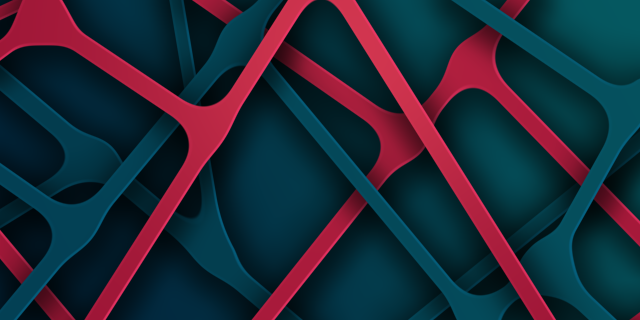
Give the GLSL for this background, as a Shadertoy shader.

```glsl
// Four stacked sheets of crossing paper-cut struts, teal and crimson in turn.
// Each sheet is a smooth union of capsules, so its joints get round fillets;
// it drops a soft shadow on the sheets below and has a thin lit rim.

float strut(vec2 p, vec2 a, vec2 b, float halfWidth) {
    vec2 pa = p - a, ba = b - a;
    return length(pa - ba * clamp(dot(pa, ba) / dot(ba, ba), 0.0, 1.0)) - halfWidth;
}

// Smooth minimum: rounds the inner corners where struts meet.
float join(float a, float b) {
    float k = 0.12, h = max(k - abs(a - b), 0.0) / k;
    return min(a, b) - h * h * k * 0.25;
}

float backTeal(vec2 p) {
    float d = strut(p, vec2(0.547, 1.026), vec2(0.682, 0.219), 0.022);
    d = join(d, strut(p, vec2(-0.031, 0.784), vec2(0.948, -0.042), 0.031));
    d = join(d, strut(p, vec2(-0.031, 0.297), vec2(0.307, 0.505), 0.026));
    return min(d, strut(p, vec2(2.044, 0.594), vec2(1.276, -0.031), 0.025));
}

float backRed(vec2 p) {
    float d = strut(p, vec2(1.641, 1.026), vec2(0.797, -0.031), 0.028);
    d = join(d, strut(p, vec2(0.615, 1.026), vec2(1.276, 0.565), 0.030));
    d = join(d, strut(p, vec2(1.471, 0.812), vec2(2.031, 0.237), 0.028));
    d = min(d, strut(p, vec2(-0.026, 0.268), vec2(0.234, -0.042), 0.029));
    d = min(d, strut(p, vec2(-0.03, 0.945), vec2(0.11, 1.01), 0.02));
    return min(d, strut(p, vec2(1.96, -0.03), vec2(2.04, 0.03), 0.02));
}

float frontTeal(vec2 p) {
    float d = strut(p, vec2(0.88, 1.04), vec2(-0.018, -0.037), 0.030);
    d = join(d, strut(p, vec2(-0.031, 0.479), vec2(0.229, 0.297), 0.028));
    d = join(d, strut(p, vec2(0.75, 0.883), vec2(1.51, -0.03), 0.024));
    float right = strut(p, vec2(2.02, 0.727), vec2(1.706, 0.167), 0.027);
    right = join(right, strut(p, vec2(1.419, 1.03), vec2(1.953, 0.667), 0.030));
    right = join(right, strut(p, vec2(1.706, 0.167), vec2(1.497, 0.01), 0.028));
    right = join(right, strut(p, vec2(1.706, 0.167), vec2(1.927, -0.04), 0.030));
    return join(d, right);
}

float frontRed(vec2 p) {
    vec2 apex = vec2(1.005, 1.113), hub = vec2(0.135, 0.943);
    float d = strut(p, apex, vec2(0.273, -0.037), 0.028);
    d = join(d, strut(p, apex, vec2(1.727, -0.037), 0.029));
    d = join(d, strut(p, hub, vec2(0.625, 0.615), 0.031));
    d = join(d, strut(p, hub, vec2(-0.026, 0.823), 0.026));
    return join(d, strut(p, hub, vec2(0.125, 1.06), 0.026));
}

float sheet(vec2 p, int i) {
    if (i == 0) return backTeal(p);
    if (i == 1) return backRed(p);
    if (i == 2) return frontTeal(p);
    return frontRed(p);
}

void mainImage(out vec4 fragColor, in vec2 fragCoord) {
    vec2 p = fragCoord / iResolution.y;
    float aa = 0.75 / iResolution.y;

    // Backdrop: navy at lower left, teal at upper right.
    float sweep = smoothstep(0.0, 1.1, 0.4 * p.x + 0.22 * p.y);
    vec3 color = mix(vec3(0.005, 0.145, 0.235), vec3(0.02, 0.35, 0.38), sweep);

    // Colours shared by the sheets.
    vec3 teal = mix(vec3(0.01, 0.25, 0.33), vec3(0.02, 0.32, 0.37), sweep);
    vec2 fromGlow = p - vec2(1.1, 0.85);
    float glow = exp(-2.2 * dot(fromGlow, fromGlow));
    vec3 crimson = mix(vec3(0.61, 0.08, 0.21), vec3(0.82, 0.21, 0.31), glow);
    vec2 light = normalize(vec2(1.0, -0.1));

    for (int i = 0; i < 4; i++) {
        bool red = i == 1 || i == 3;
        float d = sheet(p, i);

        // Wide ambient shade plus a tighter drop shadow.
        float dropShade = sheet(p + vec2(-0.012, 0.03), i);
        color *= 1.0 - 0.28 * (1.0 - smoothstep(-0.02, 0.15, d));
        color *= 1.0 - 0.42 * (1.0 - smoothstep(-0.03, 0.09, dropShade));

        // Flat face with a rim on the edges that look toward the light.
        vec3 face = red ? crimson : teal;
        if (i == 1) face = mix(face, vec3(0.66, 0.10, 0.23), 0.75);
        if (i == 0) face *= 0.92;
        vec3 rimColor = red ? vec3(0.95, 0.22, 0.42) : vec3(0.02, 0.40, 0.54);
        float facing = (sheet(p + light * 0.003, i) - d) / 0.003;
        float rim = smoothstep(-0.010, -0.004, d) * (0.12 + 0.75 * max(facing, 0.0));
        face = mix(face, rimColor, rim);

        color = mix(color, face, 1.0 - smoothstep(-aa, aa, d));
    }
    fragColor = vec4(color, 1.0);
}
```
